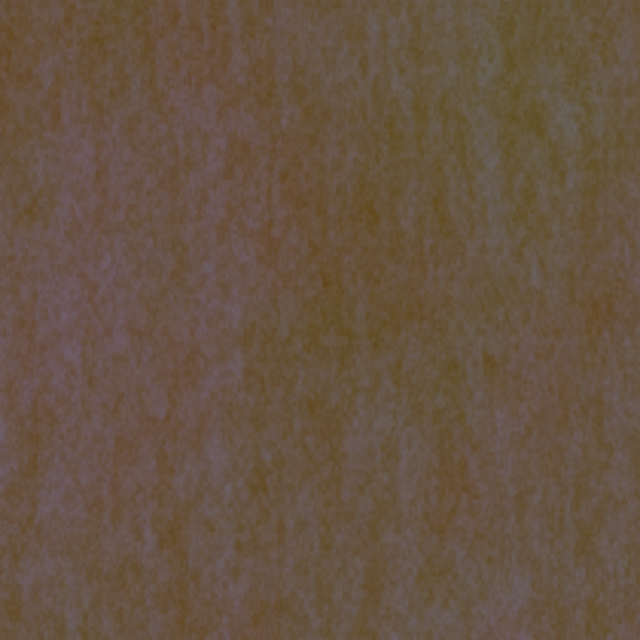
Reproduce this texture procedurally as a three.js fragment shader.

```glsl
// Draws a dim ochre and mauve-grey pastel rubbing with vertical strokes and paper grain.
varying vec2 vUv;

const vec3 OCHRE = vec3(0.395, 0.300, 0.155);
const vec3 CHALK = vec3(0.412, 0.355, 0.365);
const vec3 OLIVE_TINT = vec3(-0.012, 0.010, -0.045);
const vec3 RUST_TINT = vec3(0.010, -0.010, 0.004);
const int SCRATCH_COUNT = 16;

float hash(vec2 p) {
  return fract(sin(dot(p, vec2(127.1, 311.7))) * 43758.545);
}

vec2 hash2(vec2 p) {
  return vec2(hash(p), hash(p + 57.3));
}

// Smooth cellular noise: signed values of jittered cells, blended at even contrast.
float cellNoise(vec2 p, float seed) {
  vec2 cell = floor(p);
  vec2 local = p - cell;
  float sum = 0.0;
  float power = 0.0001;
  for (int y = -1; y <= 1; y++) {
    for (int x = -1; x <= 1; x++) {
      vec2 offset = vec2(float(x), float(y));
      vec2 id = cell + offset + seed;
      vec2 center = offset + 0.15 + 0.7 * hash2(id);
      float weight = 1.0 - smoothstep(0.0, 1.15, length(local - center));
      weight *= weight;
      sum += weight * (2.0 * hash(id + 19.7) - 1.0);
      power += weight * weight;
    }
  }
  return sum / sqrt(power);
}

// Layered sines that bend the strokes a little.
vec2 strokeWarp(vec2 p) {
  float bend = 0.012 * sin(p.y * 5.0 + p.x * 4.0) + 0.004 * sin(p.y * 17.0 - p.x * 9.0);
  float slide = 0.03 * sin(p.x * 23.0 + 1.7) + 0.02 * sin(p.x * 51.0);
  return p + vec2(bend, slide);
}

float softPatch(vec2 p, vec2 center, vec2 size) {
  vec2 d = (p - center) / size;
  return exp(-dot(d, d));
}

// Faint pale line, nearly upright, fading towards both ends.
float scratch(vec2 p, float id) {
  vec2 center = hash2(vec2(id, 3.1));
  float slant = 0.3 * (hash(vec2(id, 8.4)) - 0.5);
  float halfLength = mix(0.04, 0.13, hash(vec2(id, 5.9)));
  vec2 d = p - center;
  float across = (d.x - slant * d.y - 0.5 * slant * d.y * d.y) / 0.006;
  float along = d.y / halfLength;
  return exp(-across * across - along * along);
}

float scratches(vec2 p) {
  float total = 0.0;
  for (int i = 0; i < SCRATCH_COUNT; i++) {
    total += scratch(p, float(i) + 1.0);
  }
  return min(total, 1.0);
}

// Broad areas where chalk or ochre dominates.
float broadTone(vec2 p) {
  float tone = 0.10 * cellNoise(p * vec2(5.0, 3.5), 11.0);
  tone += 0.16 * softPatch(p, vec2(0.40, 0.74), vec2(0.16, 0.14));
  tone += 0.16 * softPatch(p, vec2(0.08, 0.42), vec2(0.14, 0.25));
  tone -= 0.18 * softPatch(p, vec2(0.53, 0.58), vec2(0.13, 0.22));
  tone -= 0.16 * softPatch(p, vec2(0.10, 0.92), vec2(0.25, 0.14));
  return tone;
}

void main() {
  vec2 p = vUv;
  vec2 stroke = strokeWarp(p);

  // Chalk cover: strokes, smudges and grain
  float streaks = 0.13 * cellNoise(stroke * vec2(38.0, 5.0), 23.0)
                + 0.08 * cellNoise(stroke * vec2(80.0, 13.0), 31.0);
  float smudges = 0.15 * cellNoise(stroke * vec2(46.0, 27.0), 43.0);
  float grain = cellNoise(p * vec2(118.0, 78.0), 59.0);
  float fineGrain = cellNoise(p * vec2(210.0, 150.0), 71.0);
  float cover = 0.53 + broadTone(p) + streaks + smudges;
  cover += 0.16 * grain + 0.10 * fineGrain + 0.20 * scratches(p);

  // Colour: ochre ground under chalk, with local tints
  vec3 color = mix(OCHRE, CHALK, clamp(cover, -0.25, 1.15));
  float olive = softPatch(p, vec2(0.80, 0.86), vec2(0.24, 0.28));
  float rust = softPatch(p, vec2(0.18, 0.45), vec2(0.25, 0.45));
  rust += 0.6 * cellNoise(p * vec2(9.0, 6.0), 83.0);
  color += OLIVE_TINT * olive + RUST_TINT * rust * (1.0 - olive);

  // Paper tooth
  color += 0.007 * fineGrain + 0.005 * grain;
  gl_FragColor = vec4(color, 1.0);
}
```
